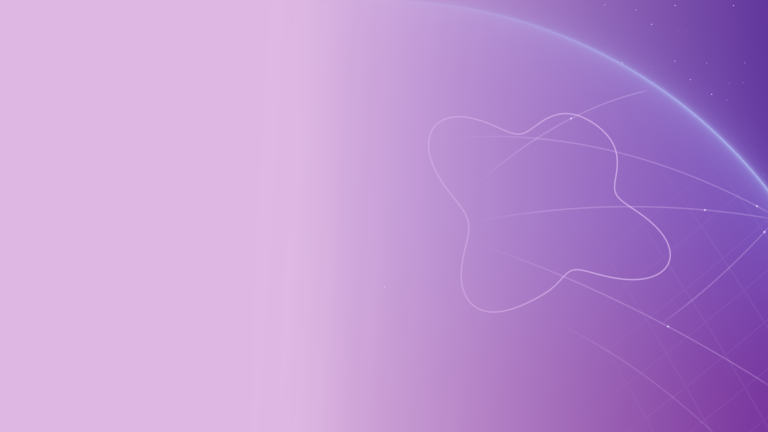
Reproduce this background procedurally as a Shadertoy shader.

```glsl
// A violet planet seen from orbit, fading into a pale lilac veil on the left.
// A disc with an atmospheric rim is overlaid with thin orbital arcs, glints,
// a faint curved grid and a wavy closed outline built from polar harmonics.

#define PLANET_CENTER vec2(0.871, -0.151)
#define PLANET_RADIUS 1.152
#define OUTLINE_CENTER vec2(1.25, 0.507)
#define LINE_WIDTH 0.0012
#define VEIL_START 0.66
#define VEIL_WIDTH 1.11
#define LILAC vec3(0.872, 0.722, 0.888)
#define VIOLET vec3(0.455, 0.270, 0.695)
#define PLUM vec3(0.470, 0.205, 0.610)
#define SPACE vec3(0.385, 0.215, 0.615)
#define RIM vec3(0.700, 0.760, 0.960)

float pixelSize() { return 1.0 / iResolution.y; }

vec2 hash2(vec2 p) {
    p = vec2(dot(p, vec2(127.1, 311.7)), dot(p, vec2(269.5, 183.3)));
    return fract(sin(p) * 43758.5);
}

float gradientNoise(vec2 p) {
    vec2 i = floor(p), f = fract(p), u = f * f * (3.0 - 2.0 * f);
    vec2 e = vec2(0.0, 1.0);
    float a = dot(hash2(i) * 2.0 - 1.0, f);
    float b = dot(hash2(i + e.yx) * 2.0 - 1.0, f - e.yx);
    float c = dot(hash2(i + e.xy) * 2.0 - 1.0, f - e.xy);
    float d = dot(hash2(i + e.yy) * 2.0 - 1.0, f - e.yy);
    return mix(mix(a, b, u.x), mix(c, d, u.x), u.y);
}

// Antialiased coverage of a thin line at distance d
float stroke(float d) {
    float w = pixelSize();
    return (1.0 - smoothstep(0.0, LINE_WIDTH + w, abs(d))) * 0.9;
}

// Parabolic arc from a to b, fading in from the left, with a glint at glintAt
float arc(vec2 p, vec2 a, vec2 b, float bulge, float glintAt) {
    vec2 span = b - a;
    float t = (p.x - a.x) / span.x;
    float y = a.y + span.y * t + 4.0 * bulge * t * (1.0 - t);
    float slope = (span.y + 4.0 * bulge * (1.0 - 2.0 * t)) / span.x;
    float fade = smoothstep(0.0, 0.4, t) * (1.0 - smoothstep(0.97, 1.03, t));
    float line = 0.28 * fade * stroke((p.y - y) / sqrt(1.0 + slope * slope));
    vec2 spot = a + span * glintAt;
    spot.y += 4.0 * bulge * glintAt * (1.0 - glintAt);
    return line + 0.9 * exp(-dot(p - spot, p - spot) / 5e-6);
}

// Approximate distance to the wavy outline: radius as a Fourier series
float outlineDistance(vec2 p) {
    const vec2 harmonics[7] = vec2[7](
        vec2(0.0004, 0.0125), vec2(0.0095, -0.0104), vec2(0.0269, -0.0025),
        vec2(-0.0241, -0.0424), vec2(0.0083, -0.0139),
        vec2(-0.0090, -0.0037), vec2(-0.0079, -0.0069));
    float angle = atan(p.y, p.x), r = max(length(p), 0.01);
    float radius = 0.2255, slope = 0.0;
    for (int i = 0; i < 7; i++) {
        float k = float(i + 1);
        vec2 wave = vec2(cos(k * angle), sin(k * angle));
        radius += dot(harmonics[i], wave);
        slope += k * dot(harmonics[i], vec2(-wave.y, wave.x));
    }
    return (r - radius) / sqrt(1.0 + slope * slope / (r * r));
}

// Sparse stars, one per grid cell
float stars(vec2 p) {
    vec2 cell = floor(p * 24.0), rnd = hash2(cell);
    vec2 d = (fract(p * 24.0) - 0.2 - 0.6 * rnd) / 24.0;
    return step(0.65, hash2(cell + 7.0).x) * rnd.y * exp(-dot(d, d) / 2.5e-6);
}

void mainImage(out vec4 fragColor, in vec2 fragCoord) {
    vec2 p = fragCoord / iResolution.y;
    p.x += 0.5 * (1.7778 - iResolution.x / iResolution.y);
    float height = length(p - PLANET_CENTER) - PLANET_RADIUS;
    float outside = smoothstep(-0.002, 0.002, height);

    // Veil: pale on the left, with soft slanted streaks
    float ramp = clamp((p.x - VEIL_START) / VEIL_WIDTH, 0.0, 1.0);
    ramp *= smoothstep(-0.1, 0.16, ramp);
    float streak = gradientNoise(vec2((p.x - 0.08 * p.y) * 28.0, p.y * 0.8));
    float streakMask = smoothstep(0.5, 0.75, p.x) * (1.0 - smoothstep(0.9, 1.3, p.x));

    // Planet surface, atmosphere and sky
    vec3 ground = mix(VIOLET, PLUM, smoothstep(0.55, 0.0, p.y));
    float air = 0.38 * exp(min(height, 0.0) / 0.10);
    ground = mix(ground, vec3(0.57, 0.56, 0.87), air);
    vec3 sky = mix(SPACE, vec3(0.50, 0.36, 0.76), 0.5 * exp(-max(height, 0.0) / 0.08));
    vec3 color = mix(LILAC, mix(ground, sky, outside), ramp);
    color += 0.014 * streak * streakMask;

    // Bright rim, stronger toward the right
    float rimPower = smoothstep(0.85, 1.75, p.x);
    float rim = exp(-abs(height) / 0.0035) * 0.65 + exp(-abs(height) / 0.018) * 0.3;
    color = mix(color, RIM, rim * (0.12 + 0.8 * rimPower) * smoothstep(0.75, 1.1, p.x));

    // Faint curved surface grid
    vec2 q = p + 0.12 * vec2(p.y * p.y, -p.x * p.x);
    vec2 grid = vec2(q.x + 0.45 * q.y, q.y - 0.4 * q.x) * 9.0;
    vec2 gridDistance = abs(fract(grid) - 0.5) / 9.0;
    float gridMask = smoothstep(1.2, 1.7, p.x) * (1.0 - smoothstep(0.4, 0.75, p.y));
    float lines = 0.07 * gridMask * max(stroke(gridDistance.x), stroke(gridDistance.y));

    // Orbital arcs
    lines += arc(p, vec2(1.07, 0.544), vec2(1.493, 0.789), 0.037, 0.596);
    lines += arc(p, vec2(0.995, 0.676), vec2(1.778, 0.509), 0.065, 0.967);
    lines += arc(p, vec2(1.04, 0.475), vec2(1.778, 0.495), 0.036, 0.802);
    lines += arc(p, vec2(1.07, 0.447), vec2(1.778, 0.109), 0.028, 0.673);
    lines += arc(p, vec2(1.50, 0.230), vec2(1.778, 0.472), -0.015, 0.970);
    lines += 0.6 * arc(p, vec2(1.27, 0.260), vec2(1.65, 0.0), 0.023, -1.0);
    color = mix(color, vec3(0.88, 0.79, 0.98), min(lines * (1.0 - outside), 1.0));

    // Wavy outline and stars
    float outline = stroke(outlineDistance(p - OUTLINE_CENTER));
    color = mix(color, vec3(0.90, 0.78, 0.96), outline * mix(0.35, 0.65, smoothstep(1.0, 1.45, p.x)));
    color += 0.4 * stars(p) * outside * smoothstep(1.3, 1.5, p.x);

    fragColor = vec4(clamp(color, 0.0, 1.0), 1.0);
}
```
